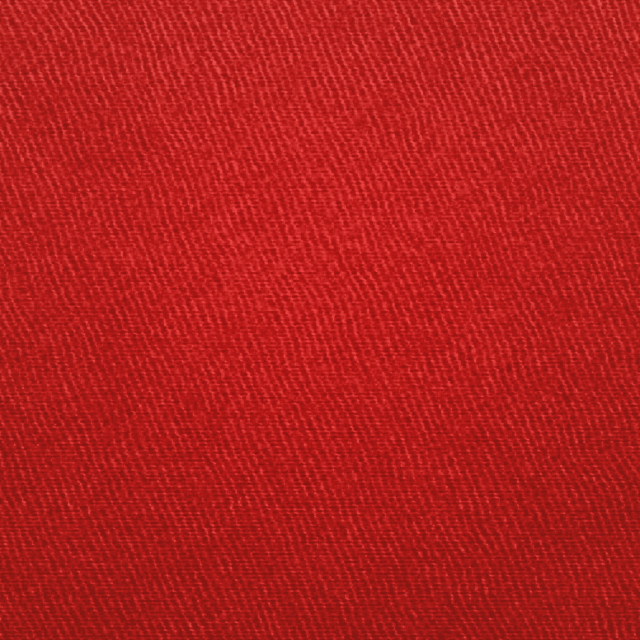
Write a WebGL 1 fragment shader that draws this texture.

```glsl
precision highp float;
// Red twill cloth: steep ribs falling to the right, stepped by fine weft rows.
// Stepped phase waves form the ribs; crisp stretched noise gives uneven yarn,
// and a broad light makes the top pale, the middle vivid and the bottom dark.

uniform vec2 u_resolution;

#define RIBS 72.0          // diagonal ribs across the canvas
#define ROWS 164.0         // weft rows down the canvas
#define SLANT 0.40         // sideways run of a rib per unit of height
#define WOBBLE 0.8         // drift of the ribs, in rib widths
#define RIB_DEPTH 0.19     // contrast of the ribs
#define GRAIN 0.66         // contrast of the uneven yarn
#define DARK vec3(0.53, 0.09, 0.072)
#define MIDDLE vec3(0.695, 0.11, 0.10)
#define LIGHT vec3(0.85, 0.24, 0.23)

float hash(vec2 cell) {
  vec3 q = fract(vec3(cell.xyx) * vec3(0.1031, 0.1030, 0.0973));
  q += dot(q, q.yzx + 33.33);
  return fract((q.x + q.y) * q.z);
}

// Value noise; a higher edge gives flatter cells with crisper borders.
float noise(vec2 p, float edge) {
  vec2 cell = floor(p);
  vec2 f = smoothstep(edge, 1.0 - edge, p - cell);
  float low = mix(hash(cell), hash(cell + vec2(1.0, 0.0)), f.x);
  float high = mix(hash(cell + vec2(0.0, 1.0)), hash(cell + 1.0), f.x);
  return mix(low, high, f.y);
}

// Height rounded towards whole rows, with a short smooth ramp between them.
float steppedHeight(float y) {
  float row = y * ROWS;
  return (floor(row) + smoothstep(0.2, 0.8, fract(row))) / ROWS;
}

// Ribs with soft crowns, drifting slightly and varying in strength.
float twill(vec2 p) {
  float drift = WOBBLE * (noise(p * vec2(11.0, 17.0), 0.0) - 0.5);
  float jitter = 0.22 * (noise(p * vec2(RIBS, ROWS) + 9.0, 0.2) - 0.5);
  float phase = RIBS * (p.x + SLANT * steppedHeight(p.y)) + drift + jitter;
  float wave = cos(6.28318 * phase);
  float strength = 0.45 + 1.1 * noise(p * vec2(58.0, 50.0) + 17.0, 0.0);
  return strength * (wave + 0.15 * cos(12.56637 * phase));
}

// Yarn irregularity: upright warp flecks and flatter weft dashes.
float yarn(vec2 p) {
  float warp = noise(p * vec2(RIBS * 3.5, ROWS * 1.5) + 5.0, 0.25) - 0.5;
  float weft = noise(p * vec2(RIBS * 1.5, ROWS * 2.0) + 71.0, 0.25) - 0.5;
  return 0.55 * warp + 0.45 * weft;
}

// Broad illumination over the cloth.
float lighting(vec2 p) {
  vec2 offset = (p - vec2(0.52, 0.62)) * vec2(0.85, 1.0);
  float glow = exp(-4.5 * dot(offset, offset));
  float cloud = noise(p * 5.0 + 31.0, 0.0) - 0.5;
  float patches = noise(p * 17.0 + 53.0, 0.0) - 0.5;
  return 0.27 * (p.y - 0.5) + 0.23 * (glow - 0.55)
       + 0.06 * cloud + 0.06 * patches;
}

void main() {
  vec2 p = gl_FragCoord.xy / u_resolution;

  // Weft gaps show more strongly where the light falls away.
  float gap = cos(6.28318 * p.y * ROWS);
  float gapDepth = mix(0.12, 0.06, smoothstep(0.0, 0.7, p.y));
  gapDepth *= 0.3 + 1.4 * noise(p * vec2(26.0, ROWS) + 43.0, 0.1);

  float rib = twill(p);
  float tone = 0.475 + lighting(p) + RIB_DEPTH * rib + GRAIN * yarn(p);
  tone -= gapDepth * gap;

  // Sparse pale fibres catch the light on the crowns.
  float fleck = noise(p * vec2(RIBS * 3.5, ROWS * 1.3) + 113.0, 0.2);
  tone += 0.24 * smoothstep(0.78, 0.95, fleck) * smoothstep(-0.3, 0.8, rib);

  tone = clamp(tone, 0.0, 1.1);
  vec3 color = mix(DARK, MIDDLE, min(tone * 2.0, 1.0));
  color = mix(color, LIGHT, max(tone * 2.0 - 1.0, 0.0));

  // The middle is more saturated; the upper edge has a pale sheen.
  float sheen = smoothstep(0.65, 1.0, p.y) * max(rib, 0.0);
  vec2 fromMiddle = p - vec2(0.5, 0.55);
  float vivid = exp(-6.0 * dot(fromMiddle, fromMiddle));
  color += vec3(0.025, -0.018, -0.012) * vivid;
  color += vec3(0.005, 0.03, 0.027) * sheen;
  gl_FragColor = vec4(color, 1.0);
}
```
